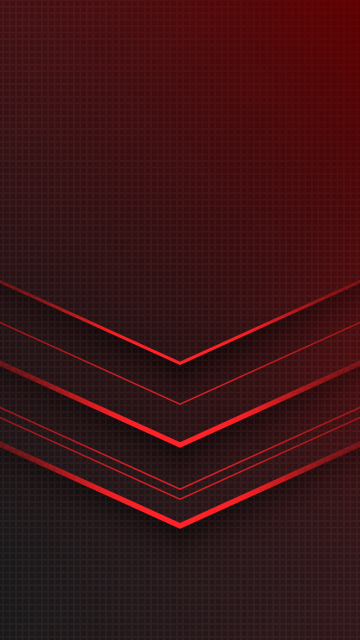
Write a Shadertoy shader that draws this background.

```glsl
// Dark red backdrop with a fine square grid and stacked glowing chevrons.
// A bilinear colour field is shaded by soft shadows below the broad chevrons,
// then crossed by grid lines and antialiased strokes. Unit: canvas width.

const vec3 TOP_LEFT     = vec3(0.255, 0.065, 0.075);
const vec3 TOP_RIGHT    = vec3(0.375, 0.000, 0.005);
const vec3 MIDDLE_LEFT  = vec3(0.130, 0.075, 0.082);
const vec3 MIDDLE_RIGHT = vec3(0.205, 0.050, 0.058);
const vec3 BASE_LEFT    = vec3(0.095, 0.098, 0.102);
const vec3 BASE_RIGHT   = vec3(0.180, 0.088, 0.098);
const vec3 STROKE       = vec3(1.000, 0.135, 0.155);
const vec3 STROKE_SIDE  = vec3(0.740, 0.090, 0.100);
const vec3 GRID_TINT    = vec3(0.050, 0.030, 0.032);
const vec3 SIDE_GLOW    = vec3(0.080, 0.004, 0.006);

const float MIDDLE_HEIGHT = 0.85;
const float GRID_CELLS    = 56.0;
const float GRID_HALF     = 0.06;
const float SLOPE         = 0.454;
const float SHADOW_REACH  = 0.065;
const float SHADOW_DEPTH  = 0.55;
const float MOTTLE        = 0.035;

// Each chevron: tip height, half thickness, broad (1) or thin (0)
const int CHEVRON_COUNT = 6;
const vec3 CHEVRONS[CHEVRON_COUNT] = vec3[](
    vec3(0.7685, 0.0047, 1.0), vec3(0.6550, 0.0022, 0.0),
    vec3(0.5417, 0.0078, 1.0), vec3(0.4190, 0.0024, 0.0),
    vec3(0.3910, 0.0022, 0.0), vec3(0.3170, 0.0082, 1.0));

vec2 gradientAt(vec2 cell) {
    float angle = 6.2832 * fract(sin(dot(cell, vec2(127.1, 311.7))) * 4375.85);
    return vec2(cos(angle), sin(angle));
}

float gradientNoise(vec2 p) {
    vec2 i = floor(p), f = p - i;
    vec2 u = f * f * f * (f * (f * 6.0 - 15.0) + 10.0);
    vec2 e = vec2(1.0, 0.0);
    float low  = mix(dot(gradientAt(i), f), dot(gradientAt(i + e), f - e), u.x);
    float high = mix(dot(gradientAt(i + e.yx), f - e.yx),
                     dot(gradientAt(i + e.xx), f - e.xx), u.x);
    return mix(low, high, u.y);
}

vec3 backdrop(vec2 p, float height) {
    float across = pow(p.x, 1.3);
    float rise = clamp((p.y - MIDDLE_HEIGHT) / (height - MIDDLE_HEIGHT), 0.0, 1.0);
    vec3 base   = mix(BASE_LEFT, BASE_RIGHT, p.x);
    vec3 middle = mix(MIDDLE_LEFT, MIDDLE_RIGHT, across);
    vec3 top    = mix(TOP_LEFT, TOP_RIGHT, across);
    vec3 lower  = mix(base, middle, smoothstep(0.1, MIDDLE_HEIGHT, p.y));
    vec3 color  = mix(lower, top, rise);

    // Warm light spilling in from the right side
    vec2 offset = (p - vec2(1.05, 0.80)) / vec2(0.28, 0.32);
    color += SIDE_GLOW * exp(-dot(offset, offset));
    return color * (1.0 + MOTTLE * gradientNoise(p * vec2(5.0, 9.0)));
}

float gridMask(vec2 p, float pixel) {
    vec2 dist = abs(fract(p * GRID_CELLS) - 0.5);
    vec2 line = 1.0 - smoothstep(vec2(GRID_HALF), vec2(GRID_HALF + pixel * GRID_CELLS), dist);
    return max(line.x, line.y);
}

void mainImage(out vec4 fragColor, in vec2 fragCoord) {
    float pixel = 1.0 / iResolution.x;
    vec2 p = fragCoord * pixel;
    float height = iResolution.y * pixel;
    float side = abs(p.x - 0.5);
    float outward = 2.0 * side;
    float toNormal = inversesqrt(1.0 + SLOPE * SLOPE);

    vec3 color = backdrop(p, height);

    // Shadows hang below the broad chevrons and thin out sideways
    for (int i = 0; i < CHEVRON_COUNT; i++) {
        vec3 chevron = CHEVRONS[i];
        float below = chevron.x + SLOPE * side - p.y;
        float shadow = smoothstep(-0.004, 0.008, below)
                     * exp(-pow(max(below, 0.0) / SHADOW_REACH, 1.6));
        color *= 1.0 - SHADOW_DEPTH * chevron.z * shadow * (1.0 - 0.45 * outward);
    }

    // Grid is weakest toward the saturated upper right
    float grid = gridMask(p, pixel);
    float gridFade = 1.0 - 0.65 * p.x * smoothstep(0.8, height, p.y);
    color += GRID_TINT * grid * gridFade;

    // Strokes burn brightest at the tip; broad ones dissolve at the sides
    for (int i = 0; i < CHEVRON_COUNT; i++) {
        vec3 chevron = CHEVRONS[i];
        float dist = abs(p.y - chevron.x - SLOPE * side) * toNormal;
        float cover = clamp((chevron.y * toNormal - dist) / pixel + 0.5, 0.0, 1.0);
        float fade = chevron.z * smoothstep(0.35, 1.0, outward);
        float opacity = mix(0.8, 1.0, chevron.z) * (1.0 - fade * (0.45 + 0.2 * grid));
        vec3 ink = mix(STROKE, STROKE_SIDE, smoothstep(0.1, 1.0, outward));
        color = mix(color, ink, cover * opacity);
    }

    fragColor = vec4(color, 1.0);
}
```
